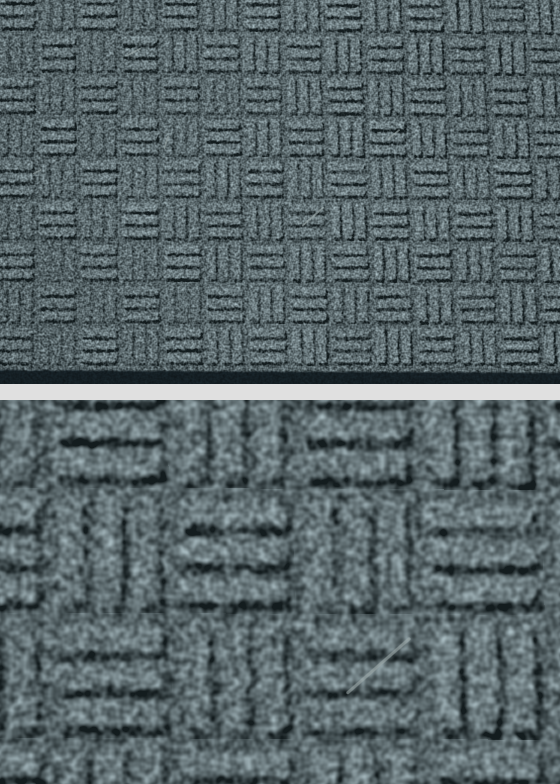
Top, the full canvas; bottom, a detail of the centre.
A WebGL 1 fragment shader for this pattern:

```glsl
precision highp float;
// Ribbed carpet mat: a basket weave of square cells, each with three raised bars
// that alternate between lying and standing. Bars are rounded boxes with a cast
// shadow; gradient noise gives the pile, ragged edges and uneven wear.

uniform vec2 u_resolution;

// Layout, in units of the canvas height
const vec2 PITCH = vec2(0.1102, 0.1089);
const vec2 ORIGIN = vec2(-0.019, 0.047);
const float TOP_SQUEEZE = 0.038;     // columns narrow towards the top
const float RIGHT_SAG = 0.012;       // rows sink at the upper right
const float BORDER = 0.035;          // rubber edge along the bottom

// Bars and shadow, in units of one cell
const vec2 BAR_HALF = vec2(0.43, 0.105);
const float BAR_STEP = 0.30;
const float BAR_ROUND = 0.06;
const vec2 SHADOW_SHIFT = vec2(0.045, -0.075);
const float RAGGED = 0.035;

// Tones run from DARK at 0 to LIGHT at 1
const vec3 DARK = vec3(0.16, 0.20, 0.21);
const vec3 LIGHT = vec3(0.58, 0.65, 0.67);
const vec3 RUBBER = vec3(0.08, 0.12, 0.14);
const vec3 LINT = vec3(0.62, 0.67, 0.67);
const float GROUND_TONE = 0.40;
const float BAR_LIFT = 0.19;
const float SHADOW_DEPTH = 0.50;
const float GRAIN = 0.50;

float hash(vec2 p) {
  p = fract(p * vec2(0.1031, 0.1197));
  p += dot(p, p.yx + 33.33);
  return fract((p.x + p.y) * p.x * 17.0);
}

vec2 gradient(vec2 p) {
  float a = 6.2832 * hash(p);
  return vec2(cos(a), sin(a));
}

float gradientNoise(vec2 p) {
  vec2 i = floor(p), f = p - i;
  vec2 w = f * f * f * (f * (f * 6.0 - 15.0) + 10.0);
  vec2 e = vec2(1.0, 0.0);
  float a = dot(gradient(i), f);
  float b = dot(gradient(i + e.xy), f - e.xy);
  float c = dot(gradient(i + e.yx), f - e.yx);
  float d = dot(gradient(i + e.xx), f - e.xx);
  return mix(mix(a, b, w.x), mix(c, d, w.x), w.y);
}

// Distance to the nearest of three parallel bars in a centred cell
float barDistance(vec2 p, bool lying) {
  if (!lying) p = p.yx;
  p.y -= BAR_STEP * clamp(floor(p.y / BAR_STEP + 0.5), -1.0, 1.0);
  vec2 q = abs(p) - BAR_HALF + BAR_ROUND;
  return length(max(q, 0.0)) + min(max(q.x, q.y), 0.0) - BAR_ROUND;
}

// Coverage of a few stray pale threads
float lintCover(vec2 p, float aspect, float pixel) {
  float cover = 0.0;
  for (int i = 0; i < 5; i++) {
    vec2 seed = vec2(float(i) * 7.0 + 3.0, 41.0);
    vec2 centre = vec2(hash(seed) * aspect, 0.1 + 0.8 * hash(seed + 11.0));
    float angle = 0.4 + 0.9 * hash(seed + 23.0);
    float halfLength = mix(0.008, 0.04, hash(seed + 37.0));
    vec2 dir = vec2(cos(angle), sin(angle));
    vec2 r = p - centre;
    r -= dir * clamp(dot(r, dir), -halfLength, halfLength);
    cover = max(cover, 1.0 - smoothstep(0.0006, 0.0012 + pixel, length(r)));
  }
  return cover;
}

void main() {
  float pixel = 1.0 / u_resolution.y;
  float aspect = u_resolution.x * pixel;
  vec2 p = gl_FragCoord.xy * pixel;
  float across = p.x / aspect;

  // Cell grid with a slight camera skew
  vec2 g = p - ORIGIN;
  g.x = (g.x - 0.009 * p.y) / (1.0 - TOP_SQUEEZE * p.y);
  g.y += RIGHT_SAG * across * across * p.y;
  g /= PITCH;
  vec2 cell = floor(g);
  vec2 local = g - cell - 0.5;
  bool lying = mod(cell.x + cell.y, 2.0) < 0.5;
  local += RAGGED * vec2(gradientNoise(g * 9.0), gradientNoise(g * 9.0 + 57.0));

  // Raised bars and their shadows; standing bars fade towards the left
  float soft = max(0.035, pixel / PITCH.y);
  float bar = 1.0 - smoothstep(-soft, soft, barDistance(local, lying));
  float shadow = 1.0 - smoothstep(-soft, soft, barDistance(local - SHADOW_SHIFT, lying));
  shadow *= 1.0 - bar;
  float relief = lying ? 1.0 : mix(0.45, 0.95, smoothstep(0.0, 0.7, across));
  relief *= mix(0.8, 1.15, hash(cell + 19.0)) * step(0.0, cell.y);
  float wear = 1.0 + 0.8 * gradientNoise(g * 2.7 + 31.0);

  // Pile grain and broad uneven light
  float grain = gradientNoise(p * 75.0) * 0.6 + gradientNoise(p * 128.0 + 9.0)
              + gradientNoise(p * 190.0 + 71.0) * 0.9;
  float light = 0.03 - 0.25 * (across - 0.5) * (across - 0.5)
              + 0.05 * gradientNoise(p * 3.0 + 5.0);
  float tone = GROUND_TONE + light + GRAIN * grain;
  tone += relief * (BAR_LIFT * bar - SHADOW_DEPTH * wear * shadow);
  vec3 color = mix(DARK, LIGHT, clamp(tone, -0.2, 1.2));

  // Loose threads, then the rubber edge
  color = mix(color, LINT, 0.6 * lintCover(p, aspect, pixel));
  float edge = BORDER - 0.007 * across + 0.003 * gradientNoise(p * 40.0);
  float carpet = smoothstep(-0.003, 0.003 + pixel, p.y - edge);
  color = mix(RUBBER * (1.0 + 0.25 * grain), color, carpet);
  gl_FragColor = vec4(color, 1.0);
}
```
